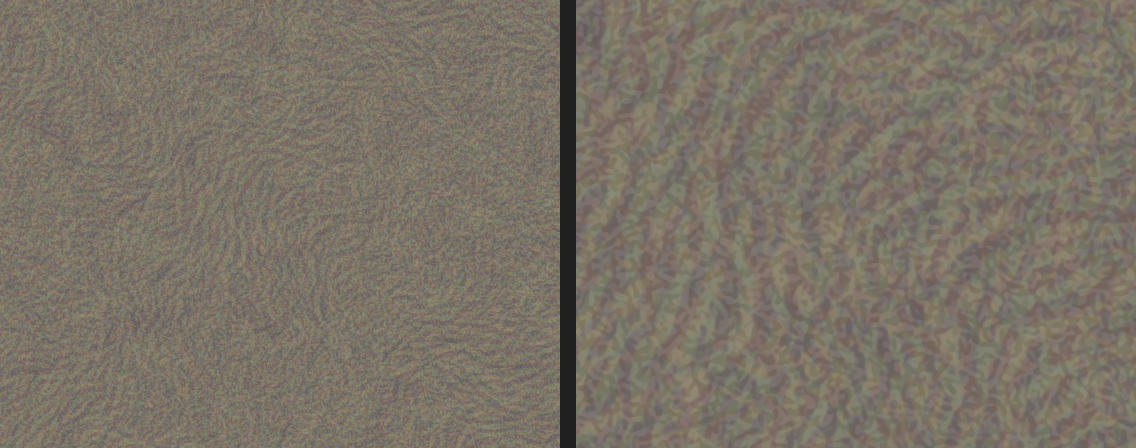
Left: the whole. Right: its middle third, enlarged.
Write a WebGL 1 fragment shader that draws this texture.

```glsl
precision highp float;
// Fine wrinkled leather: olive ridges and mauve creases that follow a bending flow.
uniform vec2 u_resolution;

const float TAU = 6.2831853;
const vec3 CREASE_MAUVE = vec3(0.482, 0.434, 0.418);
const vec3 RIDGE_OLIVE = vec3(0.489, 0.474, 0.394);
const vec3 WARM_SHIFT = vec3(0.017, -0.004, -0.014);

vec3 hash3(vec2 cell, float seed) {
  vec3 k = vec3(dot(cell, vec2(127.1, 311.7)),
                dot(cell, vec2(269.5, 183.3)),
                dot(cell, vec2(419.2, 371.9)));
  return fract(sin(k + seed * 17.3) * 43758.545);
}

// Direction of the creases, bending slowly over the hide
float flowAngle(vec2 p) {
  return 0.70 + 0.45 * sin(4.6 * p.x + 1.9 * p.y - 1.6)
              + 0.35 * sin(3.7 * p.x - 7.9 * p.y + 2.1)
              + 0.40 * sin(15.0 * p.x + 12.0 * p.y);
}

// Regions from tangled (0) to combed into long streaks (1)
float combing(vec2 p) {
  float wave = sin(6.3 * p.x - 5.1 * p.y + 1.2) + sin(4.7 * p.x + 8.3 * p.y + 1.0)
             + 0.8 * sin(19.0 * p.x - 16.0 * p.y);
  return smoothstep(-1.0, 2.2, wave);
}

// Cellular sum of wave packets turned along the flow; more waves make longer creases
float waveletNoise(vec2 p, float frequency, float waves, float spread, float seed) {
  const float NARROWING = 1.5;
  float scale = frequency / waves;
  vec2 q = p * scale;
  vec2 home = floor(q);
  float sum = 0.0;
  for (int j = -1; j <= 1; j++) {
    for (int i = -1; i <= 1; i++) {
      vec2 cell = home + vec2(float(i), float(j));
      for (int n = 0; n < 3; n++) {
        float layer = seed + float(n) * 5.0;
        vec3 h = hash3(cell, layer);
        float phase = hash3(cell, layer + 2.5).x;
        vec2 center = cell + h.xy;
        vec2 d = q - center;
        float angle = flowAngle(center / scale) + (h.z - 0.5) * spread;
        vec2 along = vec2(cos(angle), sin(angle));
        float u = dot(d, along);
        float v = dot(d, vec2(-along.y, along.x));
        float falloff = max(1.0 - u * u - NARROWING * NARROWING * v * v, 0.0);
        sum += falloff * falloff * falloff * cos(TAU * (waves * v + phase));
      }
    }
  }
  return sum * 1.5;
}

// Keeps strong values within -1 to 1; a high gain sharpens edges
float softLimit(float v, float gain) {
  return gain * v / sqrt(1.0 + gain * gain * v * v);
}

void main() {
  vec2 p = gl_FragCoord.xy / u_resolution.y;
  float combed = combing(p);
  float spread = mix(2.6, 0.9, combed);

  // Creases of two sizes, joined into one sharp relief
  float wrinkles = waveletNoise(p, 66.0, 1.5, spread, 1.0);
  float streaks = waveletNoise(p, 44.0, 2.0, spread, 2.0);
  float relief = softLimit(wrinkles * mix(1.0, 0.5, combed)
                         + streaks * mix(0.35, 0.9, combed), 2.6);

  // Speckled grain, broad folds and patches of hue
  float grain = softLimit(waveletNoise(p, 104.0, 1.0, TAU, 3.0), 1.8);
  float folds = waveletNoise(p, 22.0, 1.3, 2.2, 4.0);
  float swells = waveletNoise(p, 8.0, 1.0, 3.0, 6.0);
  float hue = softLimit(waveletNoise(p, 56.0, 1.0, 3.0, 7.0) + 0.6 * folds, 1.5);

  // Tint follows the ridges; light mixes relief, folds and grain
  float tint = 0.5 + 0.46 * relief + 0.08 * swells;
  float light = 0.010 * relief + 0.005 * streaks + 0.007 * folds
              + 0.004 * swells + 0.029 * grain;
  vec3 color = mix(CREASE_MAUVE, RIDGE_OLIVE, tint);
  color += light + WARM_SHIFT * hue;
  gl_FragColor = vec4(color, 1.0);
}
```
